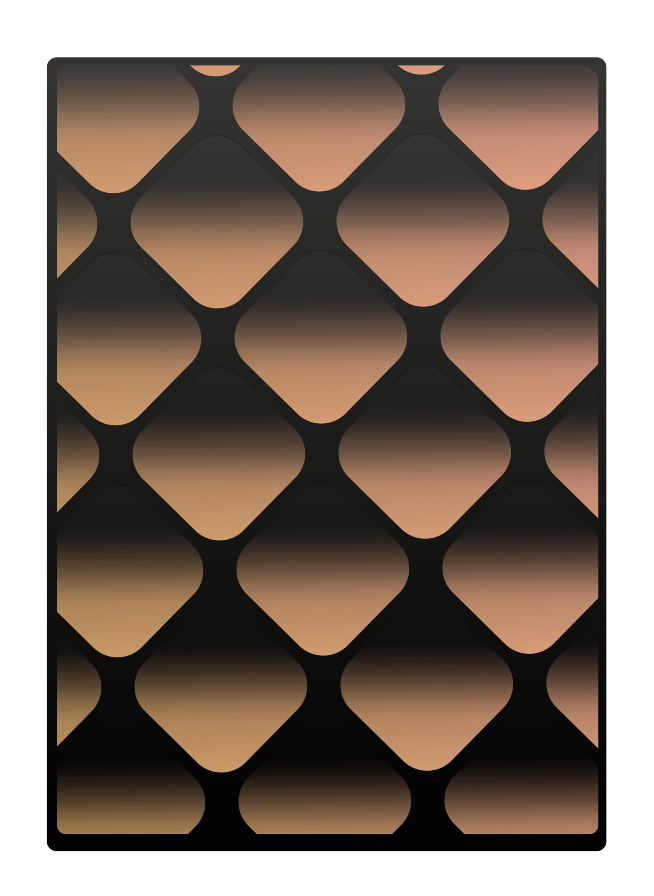
Reproduce this pattern procedurally as a WebGL 2 fragment shader.

```glsl
#version 300 es
precision highp float;
// Dark framed panel of rounded copper diamonds in staggered rows, on a white margin.
uniform vec2 u_resolution;
out vec4 fragColor;

// Signed distance to a box with rounded corners.
float roundedBox(vec2 p, vec2 halfSize, float radius) {
    vec2 d = abs(p) - halfSize + radius;
    return length(max(d, 0.0)) + min(max(d.x, d.y), 0.0) - radius;
}

// Antialiased coverage of the inside of a distance field.
float coverage(float dist) {
    float pixel = 1.0 / u_resolution.y;
    return 1.0 - smoothstep(-0.5 * pixel, 0.5 * pixel, dist);
}

// Offset from the centre of the nearest diamond in a half-drop lattice.
vec2 nearestDiamond(vec2 p) {
    vec2 cell = vec2(0.230, 0.259);
    vec2 a = p - cell * floor(p / cell + 0.5);
    vec2 b = p - cell * (floor(p / cell) + 0.5);
    return abs(a.x) + abs(a.y) < abs(b.x) + abs(b.y) ? a : b;
}

void main() {
    // Canvas units: height 1, width 0.7305.
    vec2 p = gl_FragCoord.xy / u_resolution * vec2(0.7305, 1.0);

    // Panel and inner window; the white margin keeps the tile edges seamless.
    float panel = coverage(roundedBox(p - vec2(0.3648, 0.493), vec2(0.3125, 0.443), 0.011));
    float window = coverage(roundedBox(p - vec2(0.3660, 0.498), vec2(0.3023, 0.429), 0.010));

    // Slightly tilted lattice.
    vec2 q = p - vec2(0.3584, 0.6237);
    float tilt = 0.0085;
    vec2 local = nearestDiamond(vec2(q.x + tilt * q.y, q.y - tilt * q.x));
    vec2 turned = vec2(local.x + local.y, local.y - local.x) * 0.70711;
    float dist = roundedBox(turned, vec2(0.0794), 0.0383);

    // Charcoal fading to black towards the bottom.
    float height = clamp((p.y - 0.07) / 0.86, 0.0, 1.0);
    vec3 ground = vec3(0.205, 0.205, 0.200) * height;
    vec3 shade = vec3(0.225, 0.225, 0.220) * height;

    // Gold at lower left warms to rose copper at upper right.
    float warmth = clamp(0.75 * p.x / 0.73 + 0.45 * p.y - 0.1, 0.0, 1.0);
    vec3 copper = mix(vec3(0.77, 0.60, 0.38), vec3(0.89, 0.62, 0.53), warmth);

    // Each diamond glows from its middle down to its lower tip.
    float glow = 0.75 * smoothstep(-0.0536, 0.0446, -local.y)
               + 0.25 * clamp(-local.y / 0.097, 0.0, 1.0);
    vec3 diamond = mix(shade, copper, glow);

    // Faint dark line around the upper tip.
    float rim = coverage(abs(dist) - 0.0007) * smoothstep(0.04, 0.09, local.y);
    vec3 inside = mix(ground, diamond, coverage(dist)) * (1.0 - 0.2 * rim);

    vec3 color = mix(ground, inside, window);
    fragColor = vec4(mix(vec3(1.0), color, panel), 1.0);
}
```
